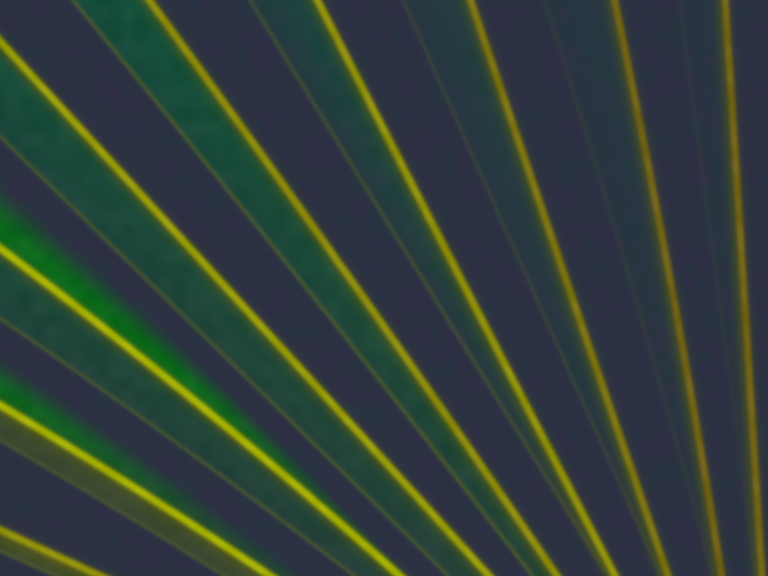
A Shadertoy shader for this background:

```glsl
const int RIBS = 9;

// Rib curve: foot on the lower edge, lean, bend, and brightness
const vec4 RIB[RIBS] = vec4[](
    vec4(1.323, 0.063, 0.001, 0.50), vec4(1.253, 0.161, 0.025, 0.48),
    vec4(1.160, 0.346, -0.003, 0.62), vec4(1.068, 0.523, -0.006, 0.76),
    vec4(0.967, 0.683, 0.025, 0.74), vec4(0.849, 0.908, 0.007, 0.82),
    vec4(0.694, 1.115, 0.183, 1.00), vec4(0.469, 1.493, 0.290, 1.00),
    vec4(0.174, 2.170, 0.000, 0.76));

// Web left of each rib: width at the foot, widening, and opacity
const vec3 WEB[RIBS] = vec3[](
    vec3(0.010, 0.070, 0.14), vec3(0.015, 0.107, 0.20),
    vec3(0.012, 0.105, 0.36), vec3(0.012, 0.105, 0.62),
    vec3(0.042, 0.090, 0.88), vec3(0.070, 0.107, 0.80),
    vec3(0.078, 0.180, 0.78), vec3(0.078, 0.095, 0.75),
    vec3(0.076, 0.050, 0.80));

float hash(vec2 p) {
    return fract(sin(dot(p, vec2(127.1, 311.7))) * 43758.5);
}

float noise(vec2 p) {
    vec2 cell = floor(p), f = fract(p);
    f = f * f * (3.0 - 2.0 * f);
    return mix(mix(hash(cell), hash(cell + vec2(1, 0)), f.x),
               mix(hash(cell + vec2(0, 1)), hash(cell + vec2(1, 1)), f.x), f.y);
}

void mainImage(out vec4 fragColor, in vec2 fragCoord) {
    vec2 uv = fragCoord / iResolution.y;
    float grain = noise(uv * 45.0) - 0.5;

    // Slate ground with faint purple mottling
    vec3 color = vec3(0.170, 0.192, 0.262);
    color += vec3(0.025, -0.020, 0.010) * grain;

    for (int i = 0; i < RIBS; i++) {
        vec4 rib = RIB[i];
        vec3 web = WEB[i];
        float lean = rib.y + 2.0 * rib.z * uv.y;
        float scale = inversesqrt(1.0 + lean * lean);
        float side = uv.x - rib.x + (rib.y + rib.z * uv.y) * uv.y;
        float d = side * scale;
        float gap = web.x + web.y * uv.y;
        float across = clamp(-side / gap, 0.0, 1.0);

        // Translucent web, fading outward on the right-hand leaves
        float inside = smoothstep(-gap * scale - 0.009, -gap * scale + 0.009, d)
                     * (1.0 - smoothstep(-0.004, 0.004, d));
        float fade = i < 4 ? 0.35 : 0.75;
        float olive = smoothstep(6.0, 7.5, float(i));
        vec3 green = mix(vec3(0.13, 0.29, 0.20), vec3(0.05, 0.34, 0.22), uv.y);
        vec3 webColor = mix(green, vec3(0.31, 0.35, 0.11), olive);
        webColor += grain * vec3(0.04, 0.05, 0.04);
        color = mix(color, webColor, inside * web.z * mix(1.0, fade, across));

        // Green light on the upper side of the two low ribs
        float lit = i == 6 ? 0.92 : i == 7 ? 0.85 : 0.0;
        float reach = (i == 7 ? 0.06 : 0.015) + 0.19 * uv.y;
        float glow = smoothstep(-0.002, 0.002, d)
                   * (1.0 - smoothstep(0.35, 1.15, side / reach));
        glow *= lit * mix(0.35, 1.0, smoothstep(0.0, 0.36, uv.y));
        color = mix(color, vec3(0.03, 0.43, 0.09) + 0.05 * grain, glow);

        // Thin vein along the outer edge of the web
        float vein = exp(-pow((d + gap * scale) / 0.005, 2.0));
        color = mix(color, vec3(0.32, 0.38, 0.17), vein * web.z * 0.7);

        // Wide olive shade below the rib
        float shade = exp(-pow((d + 0.004) / 0.013, 2.0));
        color = mix(color, vec3(0.32, 0.34, 0.09), shade * mix(0.45, 0.8, rib.w));

        // Bright soft crest
        float crest = exp(-pow(abs(d) / mix(0.0055, 0.0078, rib.w), 2.6));
        vec3 crestColor = mix(vec3(0.46, 0.39, 0.08), vec3(0.68, 0.72, 0.0),
                              smoothstep(0.45, 1.0, rib.w));
        color = mix(color, crestColor + grain * 0.06, crest * 0.92);
    }

    fragColor = vec4(clamp(color, 0.0, 1.0), 1.0);
}
```
